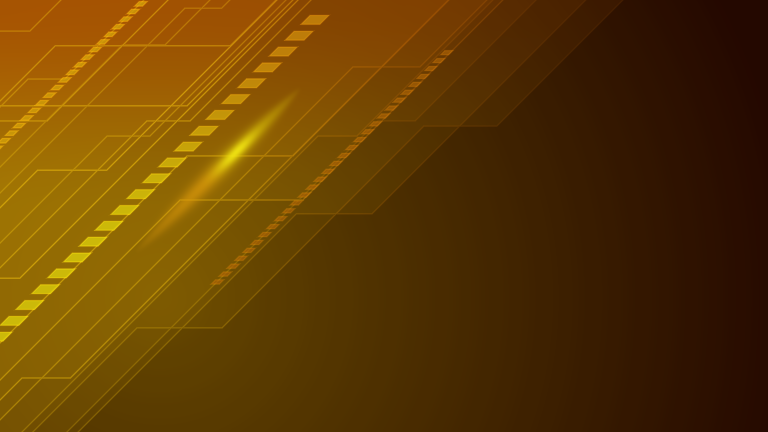
A Shadertoy shader for this background:

```glsl
// Golden technology backdrop: stepped diagonal panels, dashed rails and a streak of light.
#define CORE_COLOR vec3(0.40, 0.28, 0.00)
#define RIM_COLOR vec3(0.14, 0.03, 0.00)
#define LIT_TOP vec3(0.72, 0.36, 0.01)
#define LIT_LOW vec3(0.76, 0.57, 0.02)
#define EDGE_COLOR vec3(0.95, 0.76, 0.05)
#define GLOW_CENTER vec2(37.0, 69.0)
#define GLOW_RADIUS 148.0
#define FLARE_CENTER vec2(50.5, 39.4)
#define FLARE_LENGTH 27.0
#define PANEL_ALPHA 0.095
#define LINE_WIDTH 0.14

// Panels: lower diagonal, depth of the step, upper diagonal, edge strength.
const vec4 OUTER_PANELS[7] = vec4[7](
    vec4(118.1, 49.5, 135.6, 0.28), vec4(115.5, 28.0, 124.1, 0.25),
    vec4(88.0, 46.3, 116.4, 0.50), vec4(105.1, 31.5, 114.1, 0.30),
    vec4(97.2, 15.5, 112.7, 0.42), vec4(92.6, 87.5, 103.8, 0.50),
    vec4(79.4, 36.1, 103.9, 0.55));
const vec4 INNER_PANELS[11] = vec4[11](
    vec4(0.0, 64.4, 69.0, 0.60), vec4(62.0, 28.0, 72.0, 0.50),
    vec4(48.1, 39.4, 64.1, 0.60), vec4(56.3, 31.5, 66.2, 0.40),
    vec4(0.0, 24.5, 67.8, 0.55), vec4(23.4, 10.6, 63.9, 0.50),
    vec4(24.8, 18.3, 33.3, 0.40), vec4(38.7, 10.4, 48.6, 0.35),
    vec4(0.0, 28.0, 38.9, 0.50), vec4(0.0, 7.2, 14.1, 0.40),
    vec4(44.7, 1.9, 53.2, 0.35));

float smoothing; // width of one sample in canvas units

// q.x is the diagonal coordinate, q.y the depth below the top edge.
float stepPanel(vec2 q, vec3 panel) {
    float lower = (q.x - panel.x) * 0.7071;
    float upper = max((q.x - panel.z) * 0.7071, q.y - panel.y);
    return min(lower, upper);
}

float fill(float d) {
    return 1.0 - smoothstep(-0.5 * smoothing, 0.5 * smoothing, d);
}

float outline(float d) {
    return fill(abs(d) - LINE_WIDTH);
}

void addPanel(inout vec3 color, inout float edges, float d, vec3 lit, float strength) {
    color = mix(color, lit, PANEL_ALPHA * fill(d));
    edges = max(edges, strength * outline(d));
}

// A diagonal row of slanted dashes, returned as a signed distance.
float dashRow(vec2 q, vec2 first, float period, float count, vec2 halfSize) {
    float index = clamp(round((q.y - first.y) / period), 0.0, count - 1.0);
    vec2 local = abs(q - first - vec2(0.0, index * period)) - halfSize;
    return max(local.x * 0.7071, local.y);
}

void drawDashes(inout vec3 color, float d, vec3 tint, float alpha) {
    color = mix(color, tint, alpha * fill(d));
    color += tint * 0.16 * outline(d);
}

void mainImage(out vec4 fragColor, in vec2 fragCoord) {
    // The canvas is 100 units high, with depth measured downward.
    smoothing = 150.0 / iResolution.y;
    vec2 p = fragCoord * 100.0 / iResolution.y;
    p.y = 100.0 - p.y;
    vec2 q = vec2(p.x + p.y, p.y);

    // Radial backdrop with faint rings
    float radius = length(p - GLOW_CENTER);
    radius += 0.8 * sin(radius * 1.1) + 0.4 * sin(radius * 0.53);
    vec3 color = mix(CORE_COLOR, RIM_COLOR, clamp(radius / GLOW_RADIUS, 0.0, 1.0));

    // Translucent panels
    vec3 lit = mix(LIT_TOP, LIT_LOW, smoothstep(0.0, 50.0, p.y));
    float edges = 0.0;
    float border = min(stepPanel(q, vec3(107.6, 75.9, 127.3)),
                       stepPanel(q, vec3(107.6, 29.2, 144.2)));
    addPanel(color, edges, border, lit, 0.28);
    for (int i = 0; i < 7; i++) {
        vec4 panel = OUTER_PANELS[i];
        addPanel(color, edges, stepPanel(q, panel.xyz), lit, panel.w);
    }
    for (int i = 0; i < 11; i++) {
        vec4 panel = INNER_PANELS[i];
        addPanel(color, edges, stepPanel(q, panel.xyz), lit, panel.w);
    }
    float edgeFade = mix(1.0, 0.35, smoothstep(45.0, 140.0, p.x));
    vec3 edgeTint = mix(EDGE_COLOR, vec3(0.85, 0.45, 0.02), smoothstep(40.0, 100.0, p.x));
    color = mix(color, edgeTint, edges * edgeFade);

    // Dashed rails
    float mainRail = dashRow(q, vec2(77.5, 4.6), 3.667, 21.0, vec2(2.2, 1.05));
    float outerRail = dashRow(q, vec2(115.6, 12.2), 1.83, 30.0, vec2(0.95, 0.5));
    float innerRail = dashRow(q, vec2(33.5, 0.9), 1.76, 20.0, vec2(0.95, 0.55));
    vec3 railTint = mix(vec3(0.78, 0.52, 0.04), vec3(0.84, 0.78, 0.04), smoothstep(5.0, 55.0, p.y));
    drawDashes(color, mainRail, railTint, 0.85);
    drawDashes(color, outerRail, vec3(0.68, 0.39, 0.02), 0.65);
    drawDashes(color, innerRail, vec3(0.84, 0.64, 0.04), 0.75);

    // Streak of light along the diagonal
    vec2 f = p - FLARE_CENTER;
    float along = (f.x - f.y) * 0.7071;
    float across = (f.x + f.y) * 0.7071;
    float taper = max(1.0 - pow(along / FLARE_LENGTH, 2.0), 0.0);
    float beam = taper * exp(-pow(across / (0.5 + 1.6 * taper), 2.0));
    float spark = exp(-pow((along - 6.0) / 5.5, 2.0) - pow(across / 1.1, 2.0));
    vec3 beamTint = mix(vec3(0.86, 0.60, 0.04), vec3(0.86, 0.76, 0.02), smoothstep(-6.0, 6.0, along));
    color = mix(color, beamTint, 0.75 * beam);
    color = mix(color, vec3(0.96, 0.92, 0.08), 0.8 * spark);

    fragColor = vec4(clamp(color, 0.0, 1.0), 1.0);
}
```
